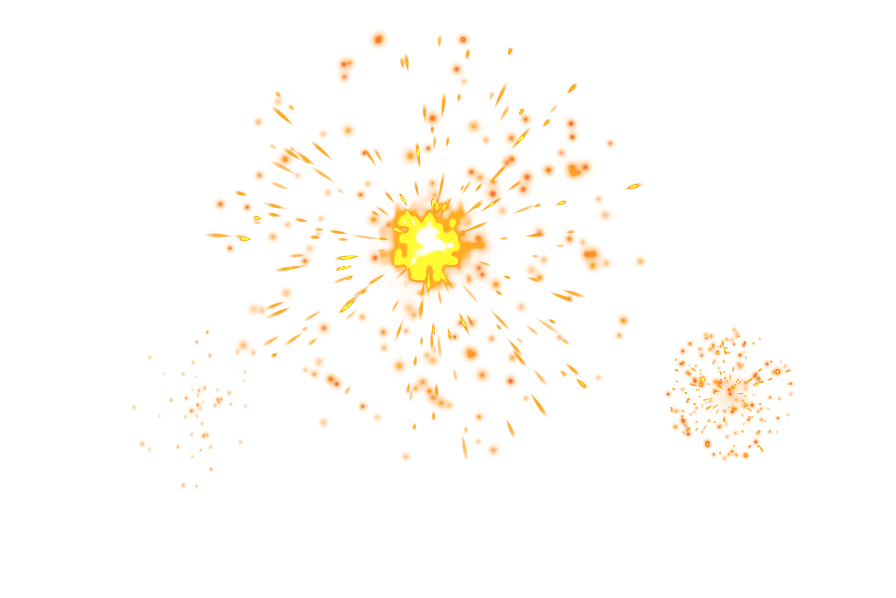
This background is drawn by a Shadertoy shader. Its source:

```glsl
#define MAIN_CENTER vec2(-0.031, 0.089)
#define MAIN_RADIUS 0.36
#define SIDE_CENTER vec2(0.472, -0.159)
#define SIDE_RADIUS 0.108
#define FAINT_CENTER vec2(-0.418, -0.178)
#define FAINT_RADIUS 0.13
#define CORE_RADIUS 0.085
#define PEACH vec3(1.0, 0.86, 0.70)
#define GOLD vec3(1.0, 0.67, 0.14)
#define RED vec3(0.98, 0.40, 0.16)
#define YELLOW vec3(1.0, 0.98, 0.20)
#define TAU 6.28319

float hash(float n) {
    return fract(sin(n * 12.9898) * 43758.5453);
}

float hash2(vec2 p) {
    return fract(sin(dot(p, vec2(127.1, 311.7))) * 43758.5453);
}

float noise(vec2 p) {
    vec2 cell = floor(p), f = fract(p);
    f *= f * (3.0 - 2.0 * f);
    float low = mix(hash2(cell), hash2(cell + vec2(1, 0)), f.x);
    float high = mix(hash2(cell + vec2(0, 1)), hash2(cell + vec2(1, 1)), f.x);
    return mix(low, high, f.y);
}

vec2 direction(float angle) {
    return vec2(cos(angle), sin(angle));
}

// Soft round sparks; returns heat and its red part
vec2 embers(vec2 p, float radius, float count, float size, float spread, float seed) {
    vec2 glow = vec2(0);
    if (length(p) > radius + 2.0 * size) return glow;
    for (float i = 0.0; i < count; i++) {
        float id = seed + 5.0 * i;
        float reach = radius * pow(hash(id + 1.0), spread);
        vec2 offset = p - reach * direction(TAU * hash(id));
        float scale = size * mix(0.55, 1.0, hash(id + 2.0));
        float d2 = dot(offset, offset) / (scale * scale);
        float heat = 0.55 * exp(-12.0 * d2) + 0.32 * exp(-2.2 * d2);
        heat *= mix(0.4, 1.0, hash(id + 3.0));
        glow += heat * vec2(1.0, hash(id + 4.0));
    }
    return glow;
}

// Thin tapered dashes pointing away from the center
float streaks(vec2 p, float radius, float count, float width, float seed) {
    float heat = 0.0;
    if (length(p) > 1.15 * radius) return heat;
    for (float i = 0.0; i < count; i++) {
        float id = seed + 5.0 * i;
        vec2 dir = direction(TAU * hash(id));
        float reach = mix(0.15, 1.0, hash(id + 1.0));
        float len = radius * mix(0.018, 0.075, pow(hash(id + 2.0), 2.0));
        float along = (dot(p, dir) - reach * radius) / len;
        float taper = width * mix(0.6, 1.2, reach) * (1.0 + 0.4 * clamp(along, -1.0, 1.0));
        float across = dot(p, vec2(-dir.y, dir.x)) / taper;
        float body = 1.0 - smoothstep(0.3, 1.2, length(vec2(along, across)));
        heat += body * mix(0.35, 0.85, hash(id + 3.0));
    }
    return heat;
}

// White paper through peach and orange to yellow, then white hot
vec3 fireRamp(float heat, float redness) {
    vec3 color = mix(vec3(1), PEACH, smoothstep(0.02, 0.32, heat));
    color = mix(color, mix(GOLD, RED, redness), smoothstep(0.25, 0.8, heat));
    color = mix(color, YELLOW, smoothstep(0.95, 1.3, heat));
    return mix(color, vec3(1), smoothstep(2.1, 2.7, heat));
}

void mainImage(out vec4 fragColor, in vec2 fragCoord) {
    vec2 p = (fragCoord - 0.5 * iResolution.xy) / iResolution.y;
    vec2 main = p - MAIN_CENTER;
    vec2 side = p - SIDE_CENTER;
    vec2 faint = (p - FAINT_CENTER) * vec2(1.1, 0.9);

    // Scattered sparks of the three bursts
    vec2 glow = embers(main, MAIN_RADIUS, 135.0, 0.021, 0.62, 11.0);
    glow += embers(side, SIDE_RADIUS, 115.0, 0.0105, 0.55, 907.0);
    glow += 0.8 * embers(faint, FAINT_RADIUS, 48.0, 0.0105, 0.85, 1723.0);

    // Radial dashes
    glow.x += streaks(main, MAIN_RADIUS, 190.0, 0.0034, 2311.0);
    glow.x += streaks(side, SIDE_RADIUS, 100.0, 0.0022, 3407.0);

    // Ragged hot core and its halo
    float ragged = length(main) + 0.045 * (noise(main * 75.0) - 0.5);
    glow.x += 2.6 * (1.0 - smoothstep(0.0, CORE_RADIUS, ragged));
    glow.x += 0.2 * exp(-dot(main, main) / 0.008);
    glow.x += 0.2 * exp(-dot(side, side) / 0.0012);

    float redness = clamp(1.1 * glow.y / max(glow.x, 0.001), 0.0, 1.0);
    fragColor = vec4(fireRamp(glow.x, redness), 1.0);
}
```
